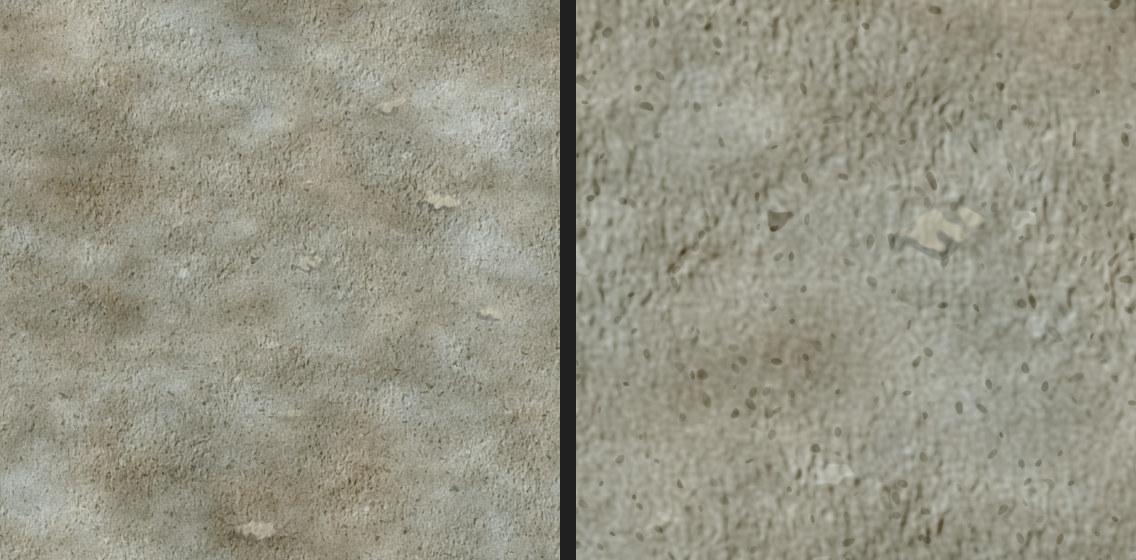
Left: the whole. Right: its middle third, enlarged.
This texture is drawn by a Shadertoy shader. Its source:

```glsl
// Integer hash on a wrapped lattice
vec3 hash3(vec2 cell, vec2 period, float seed) {
    uvec3 v = uvec3(floor(mod(cell + 0.5, period)), seed);
    v = v * 1664525u + 1013904223u;
    v.x += v.y * v.z; v.y += v.z * v.x; v.z += v.x * v.y;
    v ^= v >> 16u;
    v.x += v.y * v.z; v.y += v.z * v.x; v.z += v.x * v.y;
    return vec3(v >> 8u) * exp2(-24.0);
}

float corner(vec2 cell, vec2 offset, vec2 period, float seed) {
    return dot(hash3(cell, period, seed).xy * 2.0 - 1.0, offset);
}

// Signed gradient noise with a whole number of cells per tile
float noise(vec2 uv, vec2 period, float seed) {
    vec2 p = uv * period, i = floor(p), f = p - i;
    vec2 w = f * f * f * (f * (f * 6.0 - 15.0) + 10.0);
    vec2 x = vec2(1, 0), y = vec2(0, 1);
    float low = mix(corner(i, f, period, seed), corner(i + x, f - x, period, seed), w.x);
    float high = mix(corner(i + y, f - y, period, seed), corner(i + 1.0, f - 1.0, period, seed), w.x);
    return 1.5 * mix(low, high, w.y);
}

float fbm(vec2 uv, vec2 period, int octaves, float seed) {
    float sum = 0.0, gain = 1.0;
    for (int k = 0; k < octaves; k++) {
        sum += gain * noise(uv, period, seed + float(k));
        period *= 2.0;
        gain *= 0.6;
    }
    return sum;
}

// Randomly placed soft ellipses; radius is in cells
float scatter(vec2 uv, float count, float chance, vec2 radius, float spread, float seed) {
    vec2 p = uv * count, base = floor(p);
    float cover = 0.0;
    float soft = min(0.15 + 0.4 * count / (iResolution.y * min(radius.x, radius.y)), 0.7);
    for (int j = -1; j <= 1; j++)
    for (int i = -1; i <= 1; i++) {
        vec2 cell = base + vec2(i, j);
        vec3 place = hash3(cell, vec2(count), seed);
        vec3 shape = hash3(cell, vec2(count), seed + 1.0);
        float a = (shape.x - 0.5) * spread;
        vec2 d = mat2(cos(a), -sin(a), sin(a), cos(a)) * (p - cell - place.xy);
        float q = length(d / (radius * (0.6 + 0.8 * shape.y)));
        float blob = 1.0 - smoothstep(1.0 - soft, 1.0 + soft, q);
        cover = max(cover, blob * step(place.z, chance) * (0.4 + 0.6 * shape.z));
    }
    return cover;
}

// Height of the short, mostly upright wrinkles
float relief(vec2 uv) {
    return noise(uv, vec2(104, 72), 40.0) + 0.7 * noise(uv, vec2(210, 150), 41.0);
}

void mainImage(out vec4 fragColor, in vec2 fragCoord) {
    vec2 uv = fragCoord / iResolution.xy;
    vec2 warp = vec2(noise(uv, vec2(24), 1.0), noise(uv, vec2(24), 2.0));
    vec2 ragged = vec2(noise(uv, vec2(70), 3.0), noise(uv, vec2(70), 4.0));

    // Broad stains and smaller horizontal smudges
    float stain = fbm(uv + 0.012 * warp + 0.004 * ragged, vec2(3, 4), 7, 10.0);
    float smudge = fbm(uv + 0.006 * warp + 0.003 * ragged, vec2(11, 19), 4, 20.0);
    float tint = fbm(uv, vec2(4, 5), 5, 30.0);
    float tone = 0.64 + 0.44 * stain + 0.25 * smudge;

    // Wrinkles lit from the upper left, with dark creases in rough patches
    vec2 bumpUv = uv + 0.004 * warp + 0.002 * ragged;
    vec2 light = vec2(-0.0012, 0.0008);
    float slope = relief(bumpUv - light) - relief(bumpUv + light);
    float rough = smoothstep(-0.5, 0.6, fbm(uv, vec2(7, 8), 4, 50.0));
    tone += slope * mix(0.17, 0.46, rough);
    tone -= mix(0.2, 0.7, rough) * max(0.0, -slope - 0.3);
    tone += 0.28 * noise(uv, vec2(230), 55.0);

    // Pits and small pale flakes
    vec2 chipUv = uv + 0.008 * ragged + 0.004 * warp;
    float pits = scatter(uv + 0.003 * ragged, 74.0, 0.42, vec2(0.13, 0.2), 2.4, 60.0);
    float holes = scatter(chipUv, 30.0, 0.2, vec2(0.14, 0.08), 2.5, 64.0);
    float flakes = scatter(chipUv, 34.0, 0.2, vec2(0.22, 0.11), 1.8, 68.0);
    tone += 0.3 * flakes * (0.4 + rough) - 0.62 * pits - 0.65 * holes;

    // Stone colour, warm in the stains and bluish in washed patches
    vec3 color = mix(vec3(0.45, 0.43, 0.35), vec3(0.69, 0.69, 0.64), clamp(tone, -0.7, 1.4));
    color += vec3(0.022, 0.003, -0.014) * (tint - 0.4 * stain);
    float wash = smoothstep(0.35, 0.9, fbm(chipUv, vec2(9, 11), 5, 80.0));
    color += vec3(0.02, 0.028, 0.045) * wash;

    // Rare cream chips with a dark lower edge
    vec2 brokenUv = uv + vec2(0.016, 0.009) * ragged + 0.008 * warp;
    float chips = scatter(brokenUv, 9.0, 0.09, vec2(0.25, 0.085), 0.6, 90.0);
    float shade = scatter(brokenUv + vec2(0.006, 0.008), 9.0, 0.09, vec2(0.25, 0.085), 0.6, 90.0);
    color = mix(color, color * 0.72, 0.7 * shade);
    color = mix(color, vec3(0.76, 0.74, 0.66) + 0.08 * slope, 0.9 * chips);

    fragColor = vec4(color, 1.0);
}
```
